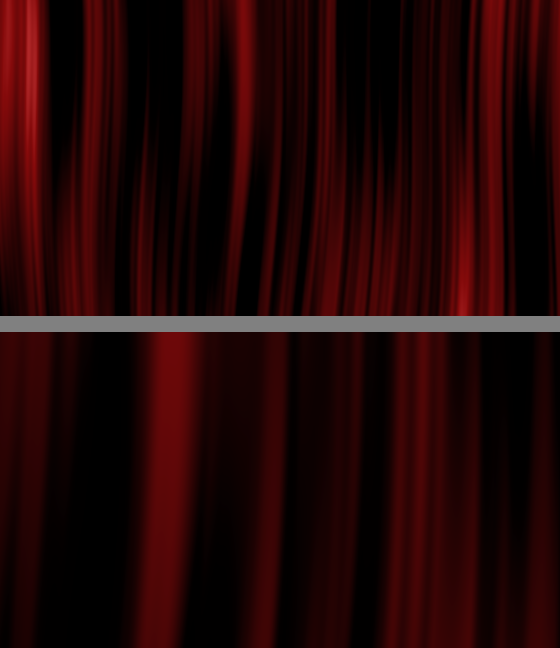
Top, the full canvas; bottom, a detail of the centre.
This texture is drawn by a Shadertoy shader. Its source:

```glsl
// Dark red drapery: long vertical folds of light that lean and bend slightly.
// Four layers of stretched noise are summed; each noise column has its own
// vertical phase, so the folds begin and fade at scattered heights.

float hash(vec2 p) {
    return fract(sin(dot(p, vec2(127.1, 311.7))) * 43758.5453);
}

// Smooth brightness along one column, shifted by a random phase
float strand(float column, float y) {
    y += 7.0 * hash(vec2(column, 3.7));
    float row = floor(y);
    float t = smoothstep(0.0, 1.0, y - row);
    return mix(hash(vec2(column, row)), hash(vec2(column, row + 1.0)), t);
}

// Blend of neighbouring columns
float folds(vec2 p) {
    float column = floor(p.x);
    float t = smoothstep(0.0, 1.0, p.x - column);
    return mix(strand(column, p.y), strand(column + 1.0, p.y), t);
}

void mainImage(out vec4 fragColor, in vec2 fragCoord) {
    vec2 p = fragCoord / iResolution.y;

    // Lean of the cloth varies across the width, with a gentle bend
    float x = p.x - 0.05 * p.y * sin(2.2 * p.x - 0.9);
    x += 0.012 * sin(4.0 * p.y + 3.0 * p.x);

    // Broad folds, pleats, creases and thin threads of light
    float cloth = 0.42 * folds(vec2(x * 9.0 + 20.0, p.y * 1.1))
                + 0.30 * folds(vec2(x * 20.0 + 71.3, p.y * 1.1))
                + 0.28 * folds(vec2(x * 43.0 + 140.6, p.y))
                + 0.15 * folds(vec2(x * 88.0 + 311.2, p.y * 0.9));

    // Stretch the contrast and sink the valleys into black
    float light = 0.13 + 1.36 * (cloth - 0.575);
    light = 0.5 * (light + sqrt(light * light + 0.0006));

    // Deep red, turning pink only on the brightest ridges
    vec3 color = light * vec3(1.0, 0.075, 0.08);
    color += vec3(0.3, 0.8, 0.8) * max(light - 0.52, 0.0);

    fragColor = vec4(color, 1.0);
}
```
